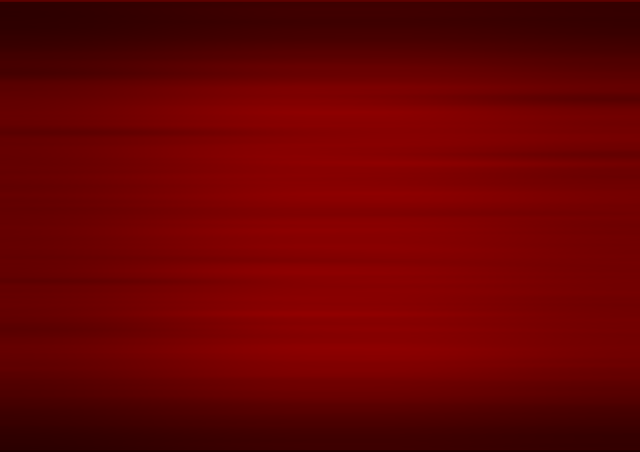
A WebGL 2 fragment shader for this background:

```glsl
#version 300 es
precision highp float;

uniform vec2 u_resolution;
out vec4 fragColor;

const vec3 BASE_RED = vec3(0.530, 0.0, 0.0);
const vec3 TOP_LINE_RED = vec3(0.36, 0.0, 0.0);
const vec3 BOTTOM_LINE_RED = vec3(0.12, 0.0, 0.0);

// Brightness left at each side, and how far its fade reaches inward
const float LEFT_LEVEL = 0.73, LEFT_REACH = 0.50;
const float RIGHT_LEVEL = 0.83, RIGHT_REACH = 0.42;
const float TOP_LEVEL = 0.46, TOP_START = 0.035, TOP_REACH = 0.255;
const float BOTTOM_LEVEL = 0.44, BOTTOM_REACH = 0.235;
const float LINE_HEIGHT = 0.004;

const float BAND_SPREAD = 0.36;
const float BAND_STRENGTH = 0.72;
const float COARSE_GRAIN = 0.05;
const float FINE_GRAIN = 0.04;

// Bands: height, half thickness, horizontal centre, strength
const int DARK_COUNT = 9;
const vec4 DARK_BANDS[DARK_COUNT] = vec4[](
    vec4(0.838, 0.014, 0.00, 0.18),
    vec4(0.779, 0.016, 0.95, 0.24),
    vec4(0.708, 0.010, 0.20, 0.17),
    vec4(0.658, 0.009, 0.95, 0.14),
    vec4(0.605, 0.014, 0.85, 0.07),
    vec4(0.528, 0.012, 0.70, 0.08),
    vec4(0.423, 0.012, 0.50, 0.08),
    vec4(0.378, 0.009, 0.15, 0.10),
    vec4(0.268, 0.020, 0.05, 0.17));

const int LIGHT_COUNT = 7;
const vec4 LIGHT_BANDS[LIGHT_COUNT] = vec4[](
    vec4(0.748, 0.012, 0.55, 0.06),
    vec4(0.636, 0.008, 0.70, 0.07),
    vec4(0.572, 0.009, 0.75, 0.05),
    vec4(0.495, 0.012, 0.35, 0.03),
    vec4(0.398, 0.008, 0.40, 0.05),
    vec4(0.306, 0.010, 0.50, 0.08),
    vec4(0.222, 0.016, 0.45, 0.07));

vec2 hashGradient(vec2 cell) {
    vec2 p = fract(cell * vec2(0.1031, 0.1137));
    p += dot(p, p.yx + 33.33);
    float angle = 6.2832 * fract((p.x + p.y) * p.x * 7.31);
    return vec2(cos(angle), sin(angle));
}

float gradientNoise(vec2 p) {
    vec2 i = floor(p), f = fract(p);
    vec2 w = f * f * f * (f * (f * 6.0 - 15.0) + 10.0);
    vec2 e = vec2(0.0, 1.0);
    float a = dot(hashGradient(i), f);
    float b = dot(hashGradient(i + e.yx), f - e.yx);
    float c = dot(hashGradient(i + e.xy), f - e.xy);
    float d = dot(hashGradient(i + e.yy), f - e.yy);
    return mix(mix(a, b, w.x), mix(c, d, w.x), w.y);
}

float bandGlow(vec2 uv, vec4 band) {
    vec2 d = (uv - band.zx) / vec2(BAND_SPREAD, band.y);
    return BAND_STRENGTH * band.w * exp(-dot(d, d));
}

float vignette(vec2 uv) {
    float left = mix(LEFT_LEVEL, 1.0, smoothstep(0.0, LEFT_REACH, uv.x));
    float right = mix(RIGHT_LEVEL, 1.0, smoothstep(0.0, RIGHT_REACH, 1.0 - uv.x));
    float top = mix(TOP_LEVEL, 1.0, smoothstep(TOP_START, TOP_REACH, 1.0 - uv.y));
    float bottom = mix(BOTTOM_LEVEL, 1.0, smoothstep(0.0, BOTTOM_REACH, uv.y));
    return left * right * top * bottom;
}

void main() {
    vec2 uv = gl_FragCoord.xy / u_resolution;
    float light = vignette(uv);

    // Broad streaks
    float streaks = 1.0;
    for (int i = 0; i < DARK_COUNT; i++) streaks -= bandGlow(uv, DARK_BANDS[i]);
    for (int i = 0; i < LIGHT_COUNT; i++) streaks += bandGlow(uv, LIGHT_BANDS[i]);

    // Brushed grain, stretched sideways
    streaks += COARSE_GRAIN * gradientNoise(uv * vec2(1.2, 34.0) + 5.3);
    streaks += FINE_GRAIN * gradientNoise(uv * vec2(2.0, 95.0) + 17.7);
    vec3 color = BASE_RED * light * streaks;

    // Thin lines along the top and bottom edges
    float soft = 0.7 / u_resolution.y;
    float topLine = 1.0 - smoothstep(LINE_HEIGHT - soft, LINE_HEIGHT + soft, 1.0 - uv.y);
    float bottomLine = 1.0 - smoothstep(LINE_HEIGHT - soft, LINE_HEIGHT + soft, uv.y);
    color = mix(color, TOP_LINE_RED, topLine);
    color = mix(color, BOTTOM_LINE_RED, bottomLine);

    fragColor = vec4(color, 1.0);
}
```
